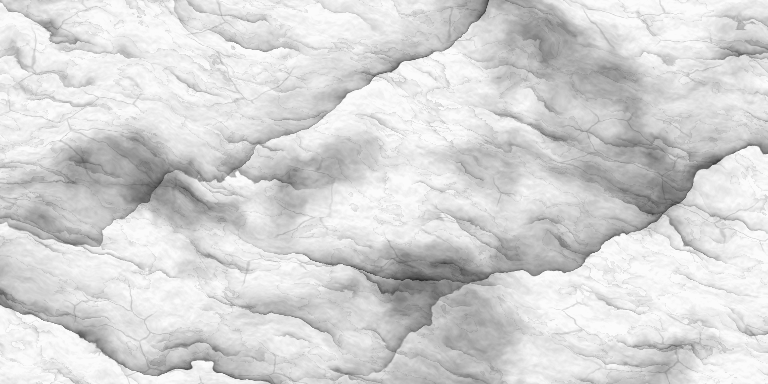
A WebGL 2 fragment shader for this texture map:

```glsl
#version 300 es
precision highp float;
// Pale weathered rock face: slanting ledges, chipped flakes, thin fissures and a few grey hollows.

uniform vec2 u_resolution;
out vec4 fragColor;

const float GRAIN_ANGLE = -0.30;
const float RISING_ANGLE = 0.42;
const vec3 ROCK_WHITE = vec3(0.985);

float hash(vec2 p) {
    vec3 h = fract(vec3(p.xyx) * 0.1031);
    h += dot(h, h.yzx + 33.33);
    return fract((h.x + h.y) * h.z);
}

vec2 hash2(vec2 p) {
    return vec2(hash(p), hash(p + 57.3));
}

// Coordinates whose x axis runs along the given angle
vec2 alongAngle(vec2 p, float angle) {
    float c = cos(angle), s = sin(angle);
    return vec2(c * p.x + s * p.y, c * p.y - s * p.x);
}

float noise(vec2 p) {
    vec2 i = floor(p), f = fract(p);
    f = f * f * (3.0 - 2.0 * f);
    float low = mix(hash(i), hash(i + vec2(1, 0)), f.x);
    float high = mix(hash(i + vec2(0, 1)), hash(i + vec2(1, 1)), f.x);
    return mix(low, high, f.y);
}

// Layered noise, centred on 0.5
float fbm(vec2 p) {
    float sum = 0.0, weight = 0.5, total = 0.0;
    for (int i = 0; i < 6; i++) {
        sum += weight * noise(p);
        total += weight;
        weight *= 0.5;
        p = mat2(1.6, 1.2, -1.2, 1.6) * p + 11.7;
    }
    return sum / total;
}

// Cellular noise: gap between the two nearest seeds
float seamGap(vec2 p) {
    vec2 cell = floor(p);
    float nearest = 8.0, second = 8.0;
    for (int y = -1; y <= 1; y++) {
        for (int x = -1; x <= 1; x++) {
            vec2 id = cell + vec2(x, y);
            float d = length(id + hash2(id) - p);
            second = min(second, max(d, nearest));
            nearest = min(nearest, d);
        }
    }
    return second - nearest;
}

// Ragged steps: a sharp dark lip that fades softly away above it
float ledges(vec2 q, float spacing, float roughness, float softness, float cover) {
    vec2 c = q / spacing;
    float level = c.y + roughness * (fbm(c * vec2(0.5, 0.9)) - 0.5);
    float id = floor(level);
    float rise = level - id;
    float presence = noise(vec2(c.x * 0.6 + id * 7.3, id * 3.7));
    float reach = smoothstep(1.0 - cover, 1.3 - cover, presence);
    float fade = exp(-rise * softness * (0.6 + 0.9 * noise(c * 1.3 + 4.0)));
    float lip = exp(-rise * spacing / 0.006);
    float edge = smoothstep(0.0, 0.003 / spacing, rise);
    return reach * edge * (0.55 * fade + 0.45 * lip);
}

// Flake outlines: one-sided shade along a level line of the noise
float flakes(vec2 q, float level) {
    float height = fbm(q) - level;
    return smoothstep(0.0, 0.006, height) * exp(-max(height, 0.0) / 0.022);
}

void main() {
    vec2 p = gl_FragCoord.xy / u_resolution.y;
    vec2 warp = vec2(fbm(p * 3.0), fbm(p * 3.0 + 31.0)) - 0.5;
    vec2 crinkle = vec2(fbm(p * 22.0), fbm(p * 22.0 + 43.0)) - 0.5;
    vec2 bent = p + 0.022 * crinkle;
    vec2 grain = alongAngle(bent + 0.14 * warp, GRAIN_ANGLE) + 5.0;
    vec2 rising = alongAngle(bent + 0.2 * warp, RISING_ANGLE) + 9.0;
    float mottle = 0.5 + fbm(grain * vec2(16.0, 30.0));

    // A few broad hollows, stretched sideways
    float hollow = smoothstep(0.53, 0.84, fbm(p * vec2(1.7, 3.2) + warp + 2.4));
    float light = 1.0 - 0.36 * hollow * mottle;

    // Ledges from large to small, then straighter fissures
    light *= 1.0 - 0.68 * mottle * ledges(grain, 0.40, 1.3, 7.5, 0.52);
    light *= 1.0 - 0.68 * mottle * ledges(rising, 0.55, 1.2, 9.0, 0.47);
    light *= 1.0 - 0.50 * mottle * ledges(grain + 3.1, 0.17, 1.3, 7.0, 0.48);
    light *= 1.0 - 0.34 * mottle * ledges(grain + 6.7, 0.07, 1.5, 6.0, 0.48);
    light *= 1.0 - 0.45 * ledges(grain + 8.3, 0.10, 0.5, 18.0, 0.42);

    // Chipped flakes and faint, broken seams
    float chipped = smoothstep(0.4, 0.7, noise(grain * 5.0 + 21.0));
    light *= 1.0 - 0.17 * chipped * flakes(grain * vec2(5.0, 10.0), 0.52);
    light *= 1.0 - 0.12 * flakes(grain * vec2(9.0, 19.0) + 7.0, 0.56);
    float seam = 1.0 - smoothstep(0.0, 0.05, seamGap(grain * vec2(6.0, 13.0)));
    light *= 1.0 - 0.13 * seam * smoothstep(0.55, 0.75, noise(grain * 8.0 + 14.0));

    // Surface relief lit from the upper left, and fine grit
    vec2 scale = vec2(16.0, 28.0);
    float relief = fbm(grain * scale) - fbm((grain + vec2(-0.003, 0.005)) * scale);
    float grit = noise(p * 120.0) - 0.5;
    light += 0.36 * relief + 0.035 * grit - 0.012;

    fragColor = vec4(clamp(ROCK_WHITE * light, 0.12, 0.985), 1.0);
}
```
